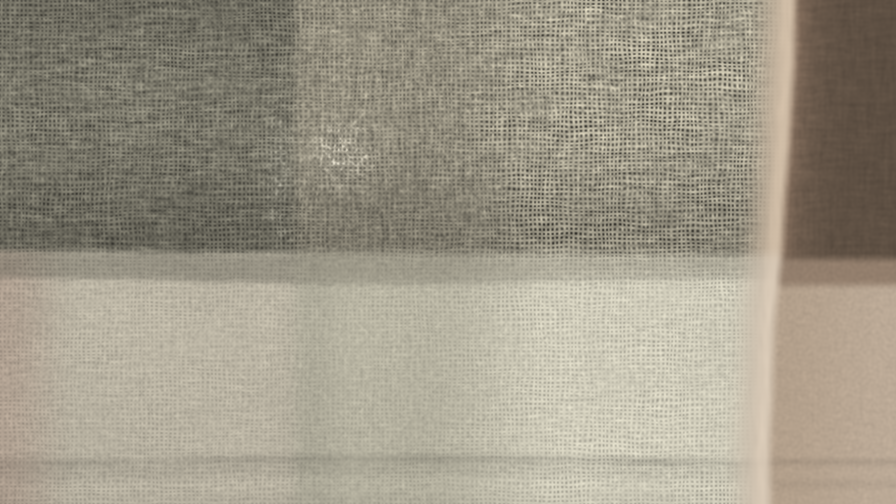
Give the GLSL for this texture, as a Shadertoy shader.

```glsl
// Sheer woven curtain with a horizontal hem, overlapping panels and a bright vertical fold.
#define THREADS 112.0
#define WEAVE_DEPTH 0.62
#define STREAK_DEPTH 0.24
#define GRAIN_DEPTH 0.24
#define HEM_TOP 0.504
#define HEM_BOTTOM 0.446
#define SEAM_Y 0.082
#define OVERLAP_X 0.328
#define FOLD_BASE 0.859
#define FOLD_LEAN 0.028
#define GLINT vec2(0.382, 0.695)

vec2 hashGradient(vec2 cell) {
    vec2 h = vec2(dot(cell, vec2(127.1, 311.7)), dot(cell, vec2(269.5, 183.3)));
    return 2.0 * fract(sin(h) * 43758.5) - 1.0;
}

float gradientNoise(vec2 p) {
    vec2 i = floor(p), f = fract(p);
    vec2 u = f * f * f * (f * (f * 6.0 - 15.0) + 10.0);
    vec2 e = vec2(0.0, 1.0);
    float a = dot(hashGradient(i), f);
    float b = dot(hashGradient(i + e.yx), f - e.yx);
    float c = dot(hashGradient(i + e.xy), f - e.xy);
    float d = dot(hashGradient(i + e.yy), f - e.yy);
    return mix(mix(a, b, u.x), mix(c, d, u.x), u.y);
}

// Soft line of half width w, centred on zero
float softLine(float d, float w) {
    return exp(-d * d / (w * w));
}

// Dark gaps between uneven threads, centred on zero
float weaveGaps(vec2 q) {
    vec2 bend = vec2(gradientNoise(q * vec2(14.0, 6.0)), gradientNoise(q * vec2(5.0, 16.0) + 7.0));
    bend += 0.5 * vec2(gradientNoise(q * vec2(45.0, 20.0)), gradientNoise(q * vec2(20.0, 45.0) + 3.0));
    vec2 gap = 0.5 + 0.5 * cos(6.2832 * (q * THREADS + bend));
    float visible = 1.0 - smoothstep(0.39, 0.62, THREADS / iResolution.y);
    return (gap.x * gap.y - 0.25) * mix(0.25, 1.0, visible);
}

void mainImage(out vec4 fragColor, in vec2 fragCoord) {
    vec2 uv = fragCoord / iResolution.xy;
    vec2 q = fragCoord / iResolution.y;
    float drift = gradientNoise(q * 4.0);

    // Region masks
    float overlap = smoothstep(-0.01, 0.012, uv.x - OVERLAP_X);
    float lit = smoothstep(0.46, 0.64, uv.x);
    float hemTop = HEM_TOP - 0.012 * uv.x + 0.006 * drift;
    float hemBottom = HEM_BOTTOM + 0.005 * cos(uv.x * 8.0);
    float soft = mix(0.011, 0.02, overlap);
    float upper = smoothstep(-soft, soft, uv.y - hemTop);
    float lower = 1.0 - smoothstep(-soft, soft, uv.y - hemBottom);
    float foldX = FOLD_BASE + FOLD_LEAN * smoothstep(0.1, 1.0, uv.y) + 0.003 * gradientNoise(vec2(3.0, q.y * 7.0));
    float side = uv.x - foldX;
    float beyond = smoothstep(-0.006, 0.008, side);

    // Panel colours, dark wall above and pale backing below
    vec3 wall = mix(vec3(0.455, 0.445, 0.395), vec3(0.545, 0.525, 0.465), overlap);
    wall = mix(wall, vec3(0.60, 0.58, 0.515), lit);
    wall *= 1.0 + 0.16 * (smoothstep(0.50, 0.74, uv.y) - 0.75) - 0.09 * smoothstep(0.82, 1.0, uv.y) * (1.0 - overlap);
    vec3 backing = mix(vec3(0.725, 0.70, 0.635), vec3(0.715, 0.70, 0.63), overlap);
    backing = mix(backing, vec3(0.805, 0.79, 0.72), lit);
    backing = mix(vec3(0.69, 0.63, 0.57), backing, smoothstep(0.0, 0.09, uv.x));
    backing *= 1.0 - 0.06 * softLine(uv.x - OVERLAP_X - 0.02, 0.03);
    vec3 cloth = mix(mix(backing, wall, 0.42), wall, upper);
    cloth = mix(cloth, backing, lower);
    cloth *= 1.0 + 0.05 * drift;

    // Hem edges and broken bottom seam
    float broken = 0.7 + 0.9 * gradientNoise(vec2(uv.x * 9.0, 2.0));
    cloth *= 1.0 + 0.07 * broken * softLine(uv.y - hemTop + 0.008, 0.006);
    cloth *= 1.0 - 0.07 * broken * softLine(uv.y - hemBottom, 0.006);
    float seam = uv.y - SEAM_Y - 0.008 * sin(uv.x * 4.5 - 0.4);
    cloth *= 1.0 - 0.15 * broken * softLine(seam, 0.010);
    cloth *= 1.0 - 0.06 * softLine(seam + 0.022, 0.014);
    cloth *= 1.0 - 0.04 * softLine(uv.y, 0.03);

    // Short thread streaks, grain and gaps
    float across = gradientNoise(q * vec2(20.0, 118.0)) + 0.6 * gradientNoise(q * vec2(38.0, 80.0) + 5.0);
    across += 0.5 * gradientNoise(q * vec2(6.0, 50.0) + 31.0);
    float along = gradientNoise(q * vec2(118.0, 20.0)) + 0.6 * gradientNoise(q * vec2(75.0, 30.0) + 9.0);
    along += 0.4 * gradientNoise(q * vec2(60.0, 5.0) + 13.0);
    float middle = overlap * (1.0 - lit);
    float streak = mix(across + 0.45 * along, 0.65 * along + 0.5 * across, middle);
    float grain = gradientNoise(q * THREADS * 1.1) + 0.5 * gradientNoise(q * 66.0 + 17.0);
    float weaveAmount = mix(mix(0.6, 0.45, overlap), 1.0, lit) * mix(0.3, 1.0, upper);
    weaveAmount *= 0.85 + 0.9 * gradientNoise(q * vec2(8.0, 14.0) + 20.0);
    float detail = STREAK_DEPTH * streak * mix(0.2, 1.0, upper)
        + GRAIN_DEPTH * grain * mix(0.4, 1.0, upper)
        - WEAVE_DEPTH * weaveAmount * weaveGaps(q);

    // Window light catching on the threads
    float glint = softLine(length((uv - GLINT) * vec2(1.78, 1.0)), 0.055);
    glint += 0.5 * softLine(uv.x - 0.312, 0.014) * softLine(uv.y - 0.65, 0.12);
    cloth += glint * (0.06 + 0.28 * max(grain + 0.5 * across, 0.0));

    // Cloth beyond the fold
    vec3 shade = mix(vec3(0.365, 0.31, 0.26), vec3(0.53, 0.44, 0.37), exp(-max(side, 0.0) / 0.02));
    vec3 blush = mix(vec3(0.70, 0.625, 0.545), vec3(0.735, 0.665, 0.59), smoothstep(0.0, 0.14, side));
    float farTop = smoothstep(-0.012, 0.012, uv.y - 0.486);
    float farHem = smoothstep(-0.012, 0.012, uv.y - 0.434);
    vec3 far = mix(mix(blush, vec3(0.575, 0.495, 0.425), farHem), shade, farTop);
    far *= 1.0 - 0.07 * softLine(uv.y - 0.083, 0.008) - 0.04 * softLine(uv.y - 0.04, 0.01);
    far *= 1.0 + 0.07 * (across + along) * mix(0.25, 1.0, farTop) + 0.05 * grain;

    // Bright fold over both sides
    float fold = smoothstep(-0.055, -0.008, side + 0.006 * drift);
    vec3 foldColor = mix(vec3(0.80, 0.74, 0.67), vec3(0.785, 0.71, 0.625), upper);
    cloth *= 1.0 + detail * (1.0 - 0.85 * fold);
    cloth = mix(cloth, foldColor * (1.0 + 0.03 * along), 0.9 * fold);
    vec3 color = mix(cloth, far, beyond);
    color += vec3(0.05, 0.045, 0.04) * softLine(side + 0.008, 0.009);

    fragColor = vec4(clamp(color, 0.0, 1.0), 1.0);
}
```
